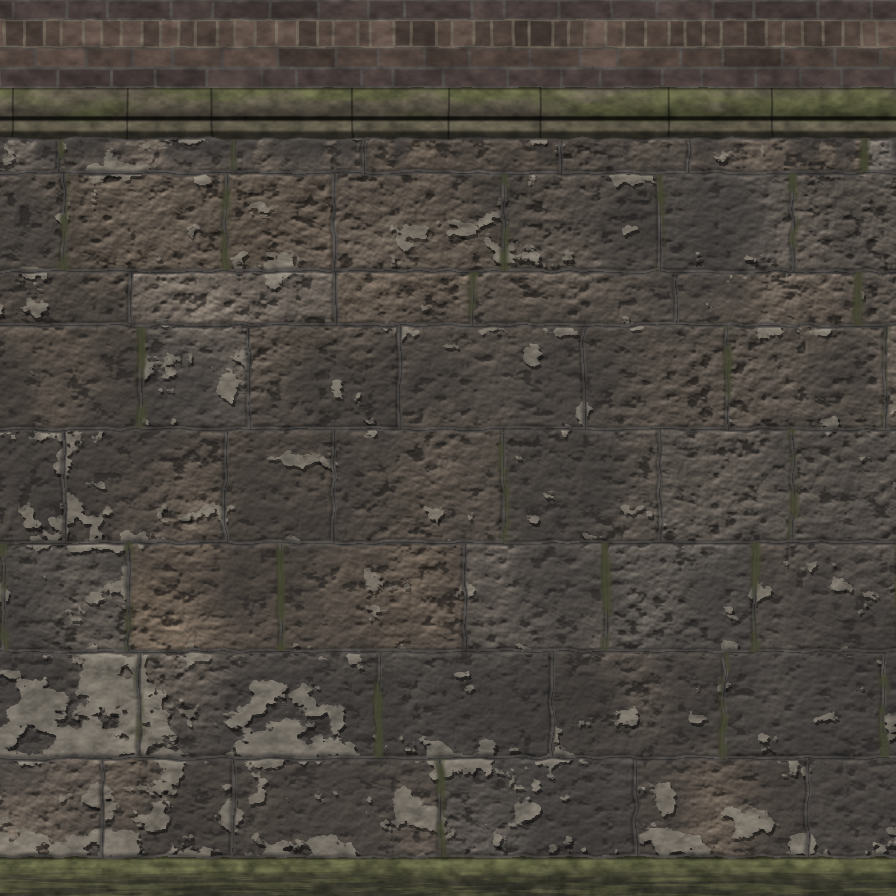
Reproduce this texture procedurally as a WebGL 2 fragment shader.

```glsl
#version 300 es
precision highp float;
// Weathered wall: brick courses, a mossy ledge, eight courses of pitted stone and a mossy plinth.
// Each course is split into blocks by jittered joints; layered noise adds pits, flakes, soot and moss.

#define JITTER 0.42        // irregularity of the block widths
#define STONE_JOINT 0.0025 // half width of the stone joints
#define BRICK_JOINT 0.0014 // half width of the brick joints
#define ROUGHNESS 1.25     // strength of the surface relief
#define FLAKING 1.0        // amount of pale flaked skin
#define SOOT_AMOUNT 0.62   // strength of the dark stains

uniform vec2 u_resolution;
out vec4 outColor;

const vec3 BROWN = vec3(0.355, 0.312, 0.268);
const vec3 GREY = vec3(0.370, 0.350, 0.328);
const vec3 PALE = vec3(0.520, 0.495, 0.450);
const vec3 MORTAR = vec3(0.285, 0.273, 0.262);
const vec3 SOOT = vec3(0.190, 0.182, 0.180);
const vec3 MOSS = vec3(0.345, 0.350, 0.240);
const vec3 BRICK = vec3(0.300, 0.253, 0.228);

// Courses from the top: upper edge, blocks across, sideways shift in blocks
const int BRICK_END = 4, LEDGE = 4, PLINTH = 13;
const vec3 COURSES[15] = vec3[15](
  vec3(0.0, 18, 0.3), vec3(0.022, 46, 0.2), vec3(0.053, 18, 0.6), vec3(0.076, 18, 0.1),
  vec3(0.098, 8, 0.0), vec3(0.154, 6, 0.6), vec3(0.193, 6, 0.4), vec3(0.303, 5, 0.76),
  vec3(0.363, 6, 0.82), vec3(0.479, 6, 0.4), vec3(0.606, 6, 0.93), vec3(0.727, 5, 0.95),
  vec3(0.846, 5, 0.46), vec3(0.957, 3, 0.2), vec3(1.02, 1, 0.0));

float hash(vec2 p) {
  vec3 q = fract(p.xyx * 0.1031);
  q += dot(q, q.yzx + 33.33);
  return fract((q.x + q.y) * q.z);
}

float noise(vec2 p) {
  vec2 i = floor(p), f = fract(p);
  f = f * f * (3.0 - 2.0 * f);
  return mix(mix(hash(i), hash(i + vec2(1, 0)), f.x),
             mix(hash(i + vec2(0, 1)), hash(i + vec2(1, 1)), f.x), f.y);
}

// Layered noise, scaled to 0..1
float fbm(vec2 p, int octaves) {
  float sum = 0.0, total = 0.0, amp = 0.5;
  for (int i = 0; i < octaves; i++) {
    sum += amp * noise(p);
    total += amp;
    amp *= 0.55;
    p = p * 2.03 + 17.3;
  }
  return sum / total;
}

float relief(vec2 p) { return fbm(p * vec2(75.0, 115.0), 3); }

float jointAt(float i, vec3 course, float seed) {
  float shake = JITTER * (hash(vec2(mod(i, course.y) + 3.0, seed * 7.0)) - 0.5);
  return (i + course.z + shake) / course.y;
}

vec3 brickColor(int row, float id, float grain) {
  vec3 c = BRICK * (0.78 + 0.5 * hash(vec2(id, float(row) + 40.0)));
  if (row == 0 || row == 3) c = mix(c, vec3(0.235, 0.205, 0.205), 0.55);
  return c * (0.75 + 0.5 * grain);
}

// Moulded profile: rounded lip, dark groove, narrow fillet, cast shadow
vec3 ledgeColor(float t, vec2 p, float grain) {
  float moss = smoothstep(0.35, 0.65, fbm(p * vec2(9.0, 40.0), 4));
  vec3 c = mix(vec3(0.36, 0.335, 0.285), MOSS, moss);
  c *= 1.08 - 0.4 * smoothstep(0.108, 0.132, t);
  c *= 0.55 + 0.45 * smoothstep(0.098, 0.102, t);
  c = mix(c, vec3(0.36, 0.34, 0.28), smoothstep(0.134, 0.137, t));
  c *= 1.0 - 0.68 * smoothstep(0.0035, 0.001, abs(t - 0.132));
  c *= 1.0 - 0.55 * smoothstep(0.144, 0.149, t);
  return c * (0.68 + 0.64 * grain);
}

vec3 plinthColor(float t, vec2 p, float grain) {
  float streak = fbm(p * vec2(12.0, 170.0), 4);
  vec3 c = mix(MOSS * 1.08, vec3(0.21, 0.205, 0.165), smoothstep(0.964, 0.985, t + 0.03 * (streak - 0.5)));
  c = mix(c, MOSS, 0.6 * smoothstep(0.52, 0.7, streak));
  return c * (0.65 + 0.7 * grain) * (0.5 + 0.5 * smoothstep(0.957, 0.961, t));
}

vec3 stoneColor(float t, vec2 p, vec2 id, float edge, float grain) {
  float tone = hash(id + 11.0), wearSeed = hash(id + 23.0);
  vec3 c = mix(BROWN, GREY, 0.75 * tone + 0.25 * p.x) * (0.9 + 0.22 * hash(id + 5.0));
  c *= 0.8 + 0.4 * fbm(p * 14.0, 4);

  // Pits and relief lit from above
  float bump = grain - relief(p + vec2(-0.0015, 0.003));
  c *= 1.0 + ROUGHNESS * bump;
  c *= 1.0 - 0.42 * smoothstep(0.4, 0.24, grain);

  // Soot, drips under the ledge and a darker foot
  float low = smoothstep(0.5, 0.95, t) * (0.4 + 0.6 * p.x);
  float stain = smoothstep(0.42, 0.8, fbm(p * vec2(6.0, 4.0), 4) + 0.3 * low);
  float drip = smoothstep(0.4, 0.65, fbm(p * vec2(38.0, 7.0), 3)) * smoothstep(0.215, 0.155, t);
  c = mix(c, SOOT, max(SOOT_AMOUNT * stain, 0.7 * drip));

  // Flaked skin with a shadow along its lower rim
  float wear = 0.35 * wearSeed + 0.42 * smoothstep(0.7, 0.78, t) + 0.4 * tone * smoothstep(0.45, 0.1, p.x);
  float limit = 0.79 - 0.25 * FLAKING * wear - 0.08 * smoothstep(0.018, 0.0, edge);
  vec2 scale = vec2(27.0, 35.0);
  float flake = smoothstep(0.0, 0.035, fbm(p * scale, 5) - limit);
  float above = smoothstep(0.0, 0.035, fbm((p + vec2(-0.002, 0.004)) * scale, 5) - limit);
  c *= 1.0 - 0.45 * clamp(above - flake, 0.0, 1.0);
  return mix(c, PALE * (0.7 + 0.5 * grain), 0.8 * flake);
}

void main() {
  vec2 p = gl_FragCoord.xy / u_resolution;
  float px = 1.0 / u_resolution.y;
  vec2 wobble = vec2(noise(p * 60.0), noise(p * 60.0 + 31.0)) - 0.5;
  float t = 1.0 - p.y;
  float ragged = t > 0.15 ? 0.004 : 0.0012;
  vec2 q = vec2(p.x, t) + ragged * wobble;

  // Find the course, then the block; one course recurs with the same joints
  int row = 0;
  for (int k = 1; k <= PLINTH; k++) if (q.y >= COURSES[k].x) row = k;
  vec3 course = COURSES[row];
  float seed = row == 9 ? 6.0 : float(row);
  float i = floor(q.x * course.y - course.z);
  if (q.x < jointAt(i, course, seed)) i -= 1.0;
  else if (q.x >= jointAt(i + 1.0, course, seed)) i += 1.0;
  float left = q.x - jointAt(i, course, seed), right = jointAt(i + 1.0, course, seed) - q.x;
  float top = q.y - course.x, bottom = COURSES[row + 1].x - q.y;
  float side = min(left, right), edge = min(side, min(top, bottom));
  float id = mod(i, course.y), grain = relief(p);

  vec3 color;
  if (row < BRICK_END) {
    color = brickColor(row, id, grain);
    vec3 mortar = (row == 1 ? vec3(0.41, 0.38, 0.33) : MORTAR * 1.1) * (0.7 + 0.6 * grain);
    color = mix(color, mortar, 0.85 * smoothstep(BRICK_JOINT + px, BRICK_JOINT - 0.5 * px, edge));
  } else if (row == LEDGE) {
    color = ledgeColor(t, p, grain) * (1.0 - 0.4 * smoothstep(0.001 + px, 0.0, side));
  } else if (row == PLINTH) {
    color = plinthColor(t, p, grain);
  } else {
    color = stoneColor(t, p, vec2(id, seed), edge, grain);
    color *= 1.0 + 0.16 * smoothstep(0.009, 0.003, top) - 0.28 * smoothstep(0.007, 0.002, min(bottom, right));
    float joint = smoothstep(STONE_JOINT + px, STONE_JOINT - px, edge);
    vec3 mortar = MORTAR * (0.65 + 0.7 * grain) * (0.7 + 0.3 * smoothstep(0.0, 0.002, min(top, left)));
    color = mix(color, mortar, joint);
    // Moss in some upright joints
    float mossy = step(0.55, hash(vec2(mod(left < right ? i : i + 1.0, course.y), float(row) + 70.0)));
    mossy *= smoothstep(0.008, 0.002, side) * smoothstep(0.4, 0.6, fbm(p * vec2(70.0, 30.0), 3));
    color = mix(color, MOSS * 0.78, 0.75 * mossy);
  }
  outColor = vec4(color, 1.0);
}
```
